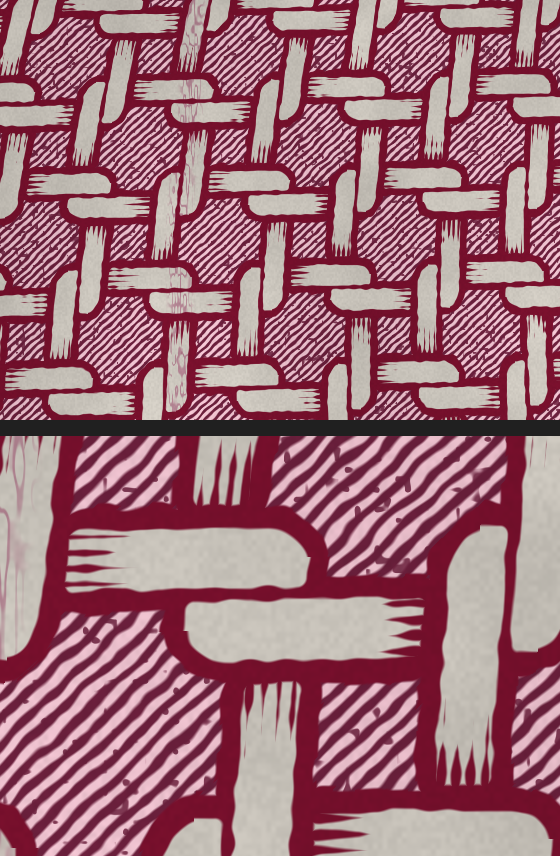
Top, the full canvas; bottom, a detail of the centre.
Reproduce this pattern procedurally as a Shadertoy shader.

```glsl
// Wax-print cloth: pairs of fringed bars woven in a checkerboard of horizontal
// and vertical cells, with diagonal hatching in the gaps. Bars are distance
// functions on a slightly skewed grid; noise adds print wear and creases.

const vec3 COTTON  = vec3(0.79, 0.77, 0.735);
const vec3 CRIMSON = vec3(0.46, 0.06, 0.17);
const vec3 PLUM    = vec3(0.41, 0.12, 0.23);
const vec3 PINK    = vec3(0.92, 0.75, 0.80);
const float HATCH_PERIOD = 0.0139;

float hash(vec2 p) {
    vec3 q = fract(p.xyx * vec3(0.1031, 0.1030, 0.0973));
    q += dot(q, q.yzx + 33.33);
    return fract((q.x + q.y) * q.z);
}

float noise(vec2 p) {
    vec2 i = floor(p), f = fract(p);
    f = f * f * (3.0 - 2.0 * f);
    vec2 e = vec2(0.0, 1.0);
    return mix(mix(hash(i), hash(i + e.yx), f.x),
               mix(hash(i + e.xy), hash(i + e.yy), f.x), f.y);
}

// Canvas position (y down) to weave cells, with skew and mild perspective.
vec2 weaveGrid(vec2 p) {
    float v = (p.y + 0.017 * (p.x - 0.667) - 0.4583) / 0.2245;
    v -= 0.0162 * v * v;
    float centre = 0.6398 - 0.0212 * v + 0.0042 * v * v;
    float u = (p.x - centre) / (0.2101 + 0.0045 * v);
    u += 0.009 * u * u;
    return vec2(u, v);
}

float cornerBox(vec2 p, vec2 halfSize, float radius) {
    vec2 q = abs(p) - halfSize + radius;
    return min(max(q.x, q.y), 0.0) + length(max(q, 0.0)) - radius;
}

// One bar: x is the distance to its outline, y to its fringed white shape.
vec2 fringedBar(vec2 p, float seed) {
    vec2 halfSize = vec2(0.452, 0.106);
    vec2 b = p + vec2(0.228, 0.128);
    float radius = b.x > 0.0 && b.y < 0.0 ? 0.17 : 0.03;
    float outline = cornerBox(b, halfSize, radius);

    // Tapered spikes cut into the blunt end.
    float row = b.y / 0.056;
    float reach = 0.11 + 0.10 * hash(vec2(floor(row) + 9.0, seed));
    float across = abs(fract(row) - 0.5) * 0.056;
    float spike = across - 0.016 * (1.0 - (b.x + halfSize.x) / reach);
    return vec2(outline, max(outline, -spike));
}

// Nearest bar among the neighbouring cells.
vec2 weave(vec2 g) {
    vec2 base = floor(g + 0.5), nearest = vec2(9.0);
    for (int y = -1; y <= 1; y++)
    for (int x = -1; x <= 1; x++) {
        vec2 id = base + vec2(x, y);
        vec2 w = g - id;
        if (mod(id.x + id.y, 2.0) > 0.5) w = vec2(-w.y, w.x);
        float seed = hash(id + 40.0) * 90.0;
        nearest = min(nearest, fringedBar(w, seed));
        nearest = min(nearest, fringedBar(-w, seed + 7.0));
    }
    return nearest;
}

// Rising diagonal lines with uneven width; x is coverage, y the line index.
vec2 hatch(vec2 p, float pixel) {
    float s = dot(p, vec2(0.69, 0.72)) / HATCH_PERIOD;
    s += 0.35 * (noise(p * 45.0) - 0.5);
    float soft = max(0.7 * pixel / HATCH_PERIOD, 0.10);
    float halfWidth = 0.19 + 0.13 * noise(p * 95.0 + 20.0);
    float line = 1.0 - smoothstep(-soft, soft, abs(fract(s) - 0.5) - halfWidth);
    return vec2(line, floor(s));
}

// Fine veins along a worn, nearly vertical fold.
float creaseVeins(vec2 p) {
    float fold = 0.458 - 0.042 * p.y + 0.008 * sin(p.y * 9.0);
    float band = 1.0 - smoothstep(0.012, 0.038, abs(p.x - fold));
    float ridge = abs(noise(p * vec2(150.0, 42.0)) - 0.5);
    return band * (1.0 - smoothstep(0.03, 0.16, ridge));
}

void mainImage(out vec4 fragColor, in vec2 fragCoord) {
    float pixel = 1.0 / iResolution.y;
    vec2 p = fragCoord * pixel;
    p.y = 1.0 - p.y;

    // Bars and the solid border around them, with wobbly printed edges.
    float wobble = 0.020 * (noise(p * 70.0) - 0.5);
    vec2 d = weave(weaveGrid(p)) + wobble;
    float soft = max(3.2 * pixel, 0.006);
    float bar = 1.0 - smoothstep(-soft, soft, d.y);

    // Hatching with ragged line ends and scattered dye specks.
    vec2 lines = hatch(p, pixel);
    float margin = 0.070 + 0.022 * hash(vec2(lines.y, 3.0));
    float field = smoothstep(-soft, soft, d.x - margin);
    float cluster = smoothstep(0.45, 0.8, noise(p * 6.0 + 4.0));
    float speck = smoothstep(0.80, 0.90, noise(p * 125.0 + 50.0) + 0.10 * cluster);
    vec3 dye = mix(CRIMSON, PLUM, field);
    vec3 color = mix(dye, PINK, lines.x * field * (1.0 - 0.85 * speck));

    // Cotton with faint stains, then the fold, weave grain and uneven light.
    vec3 cloth = COTTON * (0.96 + 0.07 * noise(p * 14.0));
    cloth = mix(cloth, vec3(0.62, 0.36, 0.46), 0.65 * creaseVeins(p));
    color = mix(color, cloth, bar);
    color *= 0.97 + 0.06 * noise(p * vec2(260.0, 220.0));
    color *= 0.95 + 0.09 * noise(p * 2.3 + 8.0);
    fragColor = vec4(color, 1.0);
}
```
